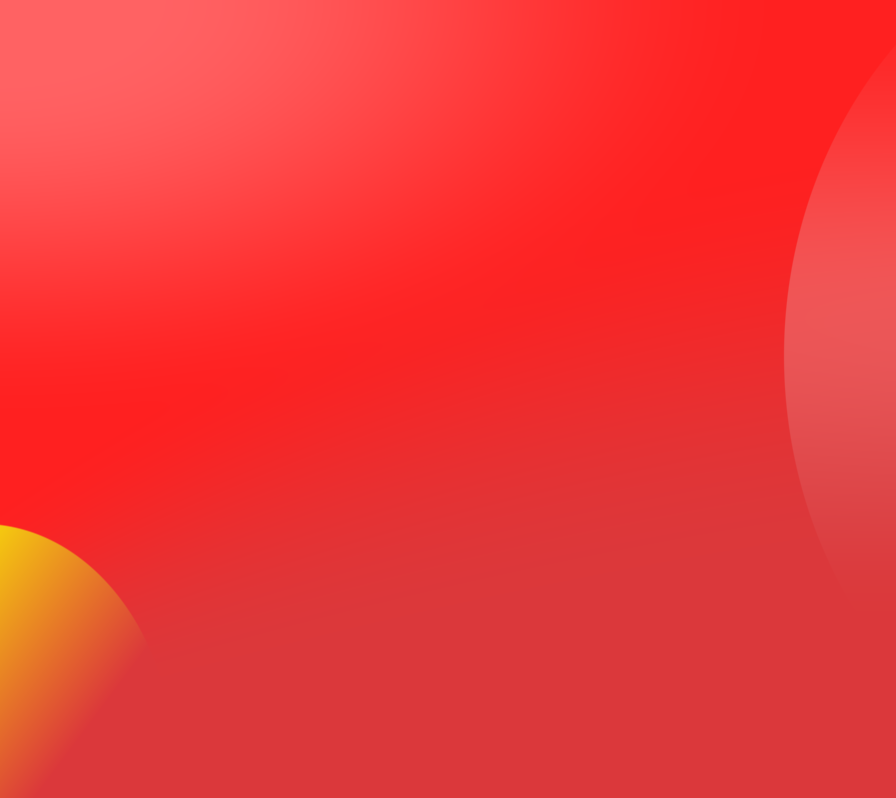
Write a Shadertoy shader that draws this background.

```glsl
const vec3 BRIGHT_RED = vec3(1.0, 0.125, 0.125);
const vec3 DULL_RED = vec3(0.86, 0.22, 0.23);
const vec3 PINK = vec3(1.0, 0.385, 0.39);
const vec3 YELLOW = vec3(0.96, 0.79, 0.06);
const vec3 PALE = vec3(0.89, 0.9, 0.9);

// Antialiased coverage of an axis-aligned ellipse
float ellipseMask(vec2 uv, vec2 center, vec2 radii, float pixel) {
    float d = (length((uv - center) / radii) - 1.0) * min(radii.x, radii.y);
    return 1.0 - smoothstep(-pixel, pixel, d);
}

// Rises from 0 to 1 at the peak, then falls back to 0
float bump(float x, float start, float peak, float end) {
    return smoothstep(start, peak, x) * (1.0 - smoothstep(peak, end, x));
}

// Bright diagonal between a pink corner glow and a dull lower field
vec3 backdrop(vec2 uv) {
    float x = uv.x;
    float depth = 1.0 - uv.y;
    float fadeStart = 0.62 - 0.80 * x + 0.34 * x * x;
    float fadeEnd = 0.92 - 0.32 * x + 0.08 * x * x;
    float dullness = smoothstep(fadeStart, fadeEnd, depth);
    float glowDistance = length(vec2(x, depth) / vec2(0.56, 0.336));
    float glow = 1.0 - smoothstep(0.25, 1.6, glowDistance);
    return mix(mix(BRIGHT_RED, DULL_RED, dullness), PINK, glow);
}

void mainImage(out vec4 fragColor, in vec2 fragCoord) {
    vec2 uv = fragCoord / iResolution.xy;
    float pixel = 0.8 / min(iResolution.x, iResolution.y);
    vec3 color = backdrop(uv);

    // Translucent disc on the right
    float disc = ellipseMask(uv, vec2(1.336, 0.554), vec2(0.461, 0.570), pixel);
    float sheen = 0.24 * bump(1.0 - uv.y, -0.04, 0.36, 0.79);
    color = mix(color, PALE, disc * sheen);

    // Golden disc in the lower left corner
    float sun = ellipseMask(uv, vec2(-0.02, 0.035), vec2(0.215, 0.3085), pixel);
    float slope = dot(uv - vec2(0.0, 0.342), vec2(3.75, -2.5));
    vec3 gold = mix(YELLOW, DULL_RED, clamp(slope, 0.0, 1.0));
    color = mix(color, gold, sun);

    fragColor = vec4(color, 1.0);
}
```
